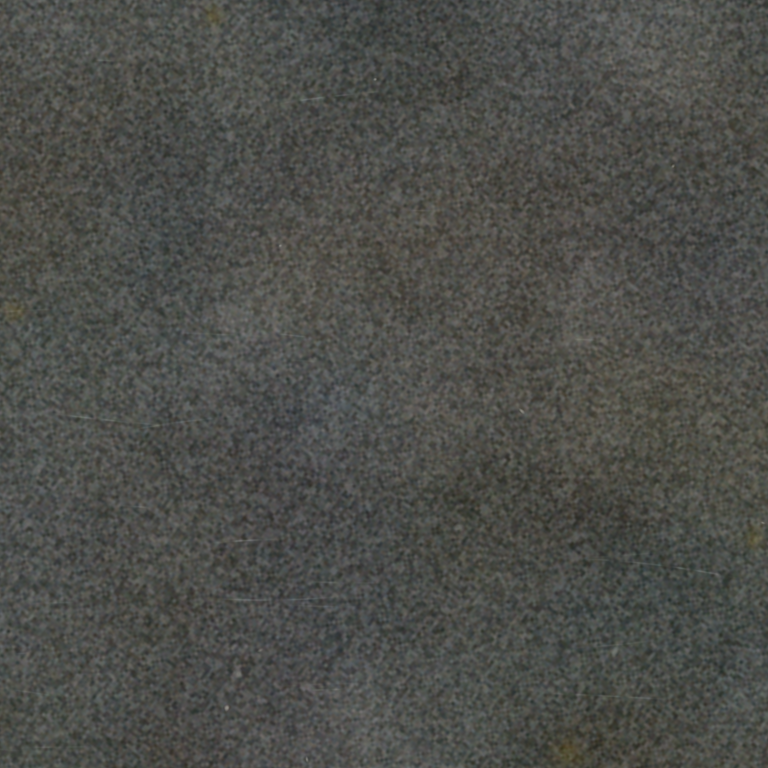
Reproduce this texture procedurally as a Shadertoy shader.

```glsl
// Worn dark slate-grey surface with fine grain, cloudy stains, faint scratches and chips.

const vec3 BASE_GREY = vec3(0.305, 0.310, 0.293);
const vec3 COOL_SHIFT = vec3(-0.035, 0.003, 0.052);
const vec3 GREEN_SHIFT = vec3(-0.02, 0.012, -0.012);
const vec3 SCRATCH_TINT = vec3(0.95, 1.0, 1.0);
const vec3 CHIP_COLOR = vec3(0.62, 0.61, 0.58);
const vec3 OCHRE = vec3(0.42, 0.37, 0.21);
const float GRAIN_CELLS = 235.0;
const float GRAIN_CONTRAST = 0.20;
const float GRAIN_CHROMA = 0.06;
const float CLOUD_CONTRAST = 0.13;
const float STREAK_CONTRAST = 0.018;
const float SCRATCH_WIDTH = 0.0014;
const int SCRATCHES = 30;
const int CHIPS = 11;
const int SMUDGES = 9;
const int OCHRE_SPOTS = 4;

// Integer hash of a lattice cell and a seed, 0 to 1.
float hash(vec2 cell, float seed) {
    uvec3 q = uvec3(ivec3(vec3(cell, seed)) + 4096);
    uint h = q.x * 1597334677u ^ q.y * 3812015801u ^ q.z * 2798796415u;
    h = (h ^ (h >> 15)) * 2246822519u;
    h = (h ^ (h >> 13)) * 3266489917u;
    h ^= h >> 16;
    return float(h >> 8) / 16777216.0;
}

float noise(vec2 p, float seed) {
    vec2 i = floor(p), f = fract(p);
    f = f * f * (3.0 - 2.0 * f);
    return mix(mix(hash(i, seed), hash(i + vec2(1, 0), seed), f.x),
               mix(hash(i + vec2(0, 1), seed), hash(i + vec2(1, 1), seed), f.x), f.y);
}

float fbm(vec2 p, float seed) {
    float sum = 0.0, amp = 0.5;
    for (int k = 0; k < 5; k++) {
        sum += amp * noise(p, seed + float(k));
        p = mat2(1.6, 1.2, -1.2, 1.6) * p + 3.7;
        amp *= 0.5;
    }
    return sum / 0.97;
}

// Four random values for item number i of a scattered group.
vec4 scatter(int i, float group) {
    vec2 id = vec2(float(i), group);
    return vec4(hash(id, 1.0), hash(id, 2.0), hash(id, 3.0), hash(id, 4.0));
}

// Fine speckle: two layers turned against each other to hide the lattice.
float grain(vec2 p, float seed) {
    vec2 left = mat2(0.8, 0.6, -0.6, 0.8) * p;
    vec2 right = mat2(0.92, -0.39, 0.39, 0.92) * p;
    return 0.6 * noise(left * GRAIN_CELLS, seed)
         + 0.5 * noise(right * GRAIN_CELLS * 0.8, seed + 1.0) - 0.55;
}

// Thin, nearly level lines that fade at the ends and break up.
float scratches(vec2 p) {
    float sum = 0.0;
    for (int i = 0; i < SCRATCHES; i++) {
        vec4 r = scatter(i, 11.0), s = scatter(i, 12.0);
        float angle = (r.z - 0.5) * 0.26;
        vec2 d = mat2(cos(angle), -sin(angle), sin(angle), cos(angle)) * (p - r.xy);
        float halfLength = mix(0.015, 0.12, r.w * r.w);
        d.y += (s.y - 0.5) * d.x * d.x;
        float along = 1.0 - smoothstep(0.3, 1.0, abs(d.x) / halfLength);
        float across = exp(-d.y * d.y / (SCRATCH_WIDTH * SCRATCH_WIDTH));
        float broken = smoothstep(0.1, 0.8, noise(p * 70.0, 30.0));
        sum += along * across * broken * mix(0.03, 0.12, s.x * s.x);
    }
    return sum;
}

// Small pale chips, some drawn out.
float chips(vec2 p) {
    float cover = 0.0;
    for (int i = 0; i < CHIPS; i++) {
        vec4 r = scatter(i, 23.0), s = scatter(i, 24.0);
        float angle = s.x * 6.283, size = mix(0.002, 0.0055, r.z * r.z * r.z);
        vec2 d = mat2(cos(angle), -sin(angle), sin(angle), cos(angle)) * (p - r.xy);
        d.x /= 1.0 + 1.5 * s.y * s.y;
        float dist = length(d) + (noise(p * 170.0, 40.0) - 0.5) * size;
        cover = max(cover, (1.0 - smoothstep(0.1, 1.5, dist / size)) * mix(0.25, 0.85, r.w));
    }
    return cover;
}

// Soft light and dark patches with ragged outlines.
float smudges(vec2 p, vec2 warp) {
    float sum = 0.0;
    for (int i = 0; i < SMUDGES; i++) {
        vec4 r = scatter(i, 31.0);
        vec2 d = (p + warp * 0.16 - r.xy) / mix(0.04, 0.1, r.z);
        sum += exp(-dot(d, d)) * (i % 2 == 0 ? 0.04 : -0.038) * mix(0.5, 1.0, r.w);
    }
    return sum;
}

// Ochre spots close to the borders.
float ochreSpots(vec2 p, vec2 warp) {
    float cover = 0.0;
    for (int i = 0; i < OCHRE_SPOTS; i++) {
        vec4 r = scatter(i, 41.0);
        float edge = i % 2 == 0 ? 0.02 : 0.98;
        vec2 center = i < 2 ? vec2(r.x, edge) : vec2(edge, r.y);
        vec2 d = (p + warp * 0.03 - center) / mix(0.011, 0.017, r.z);
        cover = max(cover, exp(-dot(d, d)));
    }
    return cover;
}

void mainImage(out vec4 fragColor, in vec2 fragCoord) {
    vec2 p = fragCoord / iResolution.xy;
    vec2 warp = vec2(fbm(p * 9.0, 50.0), fbm(p * 9.0, 60.0)) - 0.5;

    // Broad clouds of tone and hue.
    vec3 color = BASE_GREY + CLOUD_CONTRAST * (fbm(p * 4.0 + warp, 70.0) - 0.5);
    color += COOL_SHIFT * (fbm(p * 4.5, 80.0) - 0.5);
    color += GREEN_SHIFT * (fbm(p * 3.0, 90.0) - 0.5);
    color += smudges(p, warp);
    color += STREAK_CONTRAST * (noise(p * vec2(9.0, 190.0), 100.0) - 0.5);

    // Stains, grain and wear.
    color = mix(color, OCHRE, 0.5 * ochreSpots(p, warp));
    color += GRAIN_CONTRAST * grain(p, 110.0);
    color += GRAIN_CHROMA * vec3(grain(p, 120.0), 0.0, grain(p, 130.0));
    color += SCRATCH_TINT * scratches(p);
    color = mix(color, CHIP_COLOR, chips(p));
    fragColor = vec4(clamp(color, 0.0, 1.0), 1.0);
}
```
